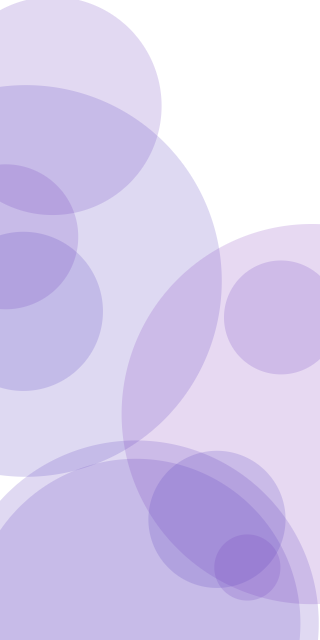
Write a WebGL 2 fragment shader that draws this background.

```glsl
#version 300 es
precision highp float;

uniform vec2 u_resolution;
out vec4 fragColor;

const float OPACITY = 0.2;
const vec3 BLUE   = vec3(0.35, 0.255, 0.745);
const vec3 VIOLET = vec3(0.44, 0.255, 0.745);
const vec3 PINK   = vec3(0.52, 0.255, 0.745);

// Signed distance to a circle, negative inside.
float circleDistance(vec2 p, vec2 center, float radius) {
    return length(p - center) - radius;
}

// Lays a translucent, smooth-edged disc over the base colour.
vec3 layDisc(vec3 base, vec2 p, vec2 center, float radius, vec3 tint, float pixel) {
    float coverage = clamp(0.5 - circleDistance(p, center, radius) / pixel, 0.0, 1.0);
    return mix(base, tint, OPACITY * coverage);
}

void main() {
    // The canvas is one unit wide and two units high.
    vec2 p = gl_FragCoord.xy / u_resolution * vec2(1.0, 2.0);
    float pixel = 1.0 / u_resolution.x;
    vec3 color = vec3(1.0);

    // Upper left cluster
    color = layDisc(color, p, vec2(0.164, 1.669), 0.341, VIOLET, pixel);
    color = layDisc(color, p, vec2(0.081, 1.122), 0.612, BLUE, pixel);
    color = layDisc(color, p, vec2(0.018, 1.260), 0.2265, VIOLET, pixel);
    color = layDisc(color, p, vec2(0.073, 1.027), 0.2487, BLUE, pixel);

    // Right cluster
    color = layDisc(color, p, vec2(0.974, 0.706), 0.594, PINK, pixel);
    color = layDisc(color, p, vec2(0.878, 1.008), 0.178, VIOLET, pixel);

    // Concentric pair at the bottom
    vec2 moundCenter = vec2(0.4245, 0.052);
    vec3 moundTint = mix(BLUE, VIOLET, 0.4);
    color = layDisc(color, p, moundCenter, 0.5716, moundTint, pixel);
    color = layDisc(color, p, moundCenter, 0.5143, moundTint, pixel);

    // Small discs on top
    color = layDisc(color, p, vec2(0.678, 0.377), 0.2143, BLUE, pixel);
    color = layDisc(color, p, vec2(0.773, 0.2266), 0.1034, VIOLET, pixel);

    fragColor = vec4(color, 1.0);
}
```
